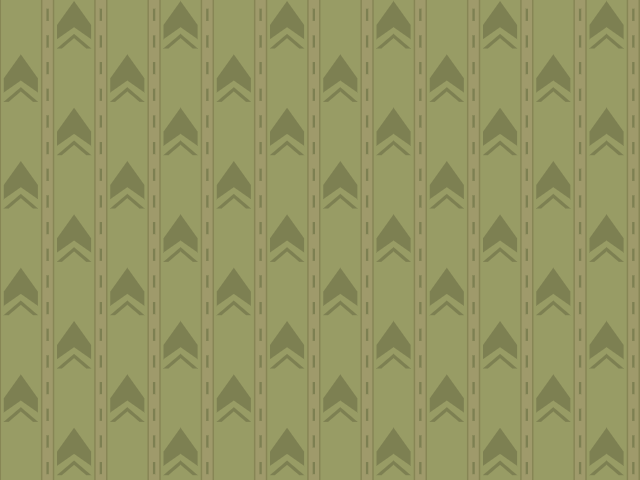
Reproduce this pattern procedurally as a Shadertoy shader.

```glsl
// Olive striped wallpaper: staggered arrowheads with chevrons between stitched bands.

// Signed distance to the area below a peak with straight sides (y points down).
float belowPeak(vec2 p, float top, float slope) {
    return (top + slope * abs(p.x) - p.y) / sqrt(1.0 + slope * slope);
}

float boxDistance(vec2 p, vec2 halfSize) {
    vec2 d = abs(p) - halfSize;
    return max(d.x, d.y);
}

// Arrowhead with a notched base and a flat-footed chevron; tip at the origin.
float arrowDistance(vec2 p) {
    float sides = abs(p.x) - 0.32;
    float head = max(belowPeak(p, 0.0, 1.4), -belowPeak(p, 0.49, 0.7));
    float chevron = max(belowPeak(p, 0.615, 0.85), -belowPeak(p, 0.695, 0.85));
    chevron = max(chevron, p.y - 0.89);
    return max(min(head, chevron), sides);
}

float coverage(float d, float pixel) {
    return clamp(0.5 - d / pixel, 0.0, 1.0);
}

void mainImage(out vec4 fragColor, in vec2 fragCoord) {
    const vec3 ground = vec3(0.595, 0.61, 0.395);
    const vec3 bandTint = vec3(0.625, 0.605, 0.42);
    const vec3 lineTint = vec3(0.53, 0.525, 0.335);
    const vec3 darkOlive = vec3(0.49, 0.50, 0.32);

    // Nine units down the canvas; one column per unit, y measured from the top.
    float pixel = 9.0 / iResolution.y;
    vec2 p = vec2(fragCoord.x * 1.0016, iResolution.y - fragCoord.y) * pixel;

    // Band with a thin line along each edge.
    float bandX = fract(p.x - 0.394) - 0.5;
    float edge = abs(bandX) - 0.111;
    vec3 color = mix(ground, bandTint, coverage(edge, pixel));
    color = mix(color, lineTint, coverage(abs(edge) - 0.014, pixel));

    // Stitches down the middle of the band, two per unit.
    float stitchY = mod(p.y - 0.027, 0.5) - 0.25;
    float stitch = boxDistance(vec2(bandX, stitchY), vec2(0.022, 0.114));
    color = mix(color, darkOlive, coverage(stitch, pixel));

    // Arrows repeat every two units, shifted by one in alternate columns.
    float columnX = p.x + 0.109;
    float shift = mod(floor(columnX), 2.0);
    vec2 local = vec2(fract(columnX) - 0.5, mod(p.y - 0.52 - shift, 2.0) - 0.5);
    color = mix(color, darkOlive, coverage(arrowDistance(local), pixel));

    fragColor = vec4(color, 1.0);
}
```
